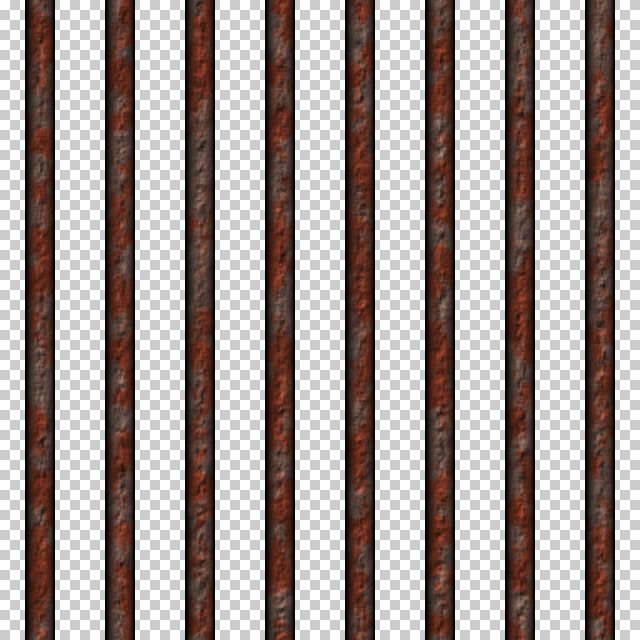
A WebGL 1 fragment shader for this pattern:

```glsl
precision highp float;
// Eight upright rusty iron bars in front of a fine grey and white checkerboard.
// Wrapping fractal noise gives each bar its own pitted relief and rust patches;
// a rounded profile darkens the bars towards black rims.
uniform vec2 u_resolution;

float hash(vec2 p) {
  return fract(sin(dot(p, vec2(127.1, 311.7))) * 4375.85);
}

// Value noise on a lattice that wraps after `period` cells.
float noise(vec2 p, vec2 period) {
  vec2 i = floor(p), f = fract(p);
  f = f * f * (3.0 - 2.0 * f);
  vec2 a = mod(i, period), b = mod(i + 1.0, period);
  return mix(mix(hash(a), hash(vec2(b.x, a.y)), f.x),
             mix(hash(vec2(a.x, b.y)), hash(b), f.x), f.y);
}

// Fractal noise over the unit square, seamless on all sides.
float fbm(vec2 uv, vec2 period) {
  float sum = 0.0, amplitude = 0.5;
  for (int i = 0; i < 4; i++) {
    sum += amplitude * noise(uv * period, period);
    period *= 2.0;
    amplitude *= 0.55;
  }
  return sum;
}

// Antialiased square wave: -1 in even cells, +1 in odd ones.
vec2 squareWave(vec2 x, vec2 pixel) {
  vec2 edge = abs(mod(x + 0.5, 2.0) - 1.0) - 0.5;
  return clamp(2.0 * edge / pixel, -1.0, 1.0);
}

vec3 checkerboard(vec2 uv) {
  vec2 wave = squareWave(uv * 64.0, 64.0 / u_resolution);
  return vec3(0.9 - 0.1 * wave.x * wave.y);
}

float relief(vec2 uv) {
  return fbm(uv, vec2(96.0, 80.0));
}

// Rusted metal at uv; across runs from -1 to 1 over the width of the bar.
vec3 rustyBar(vec2 uv, float across) {
  // Pits lit from the upper left, strongest along the middle
  vec2 shift = vec2(-0.0016, 0.0018);
  float slope = relief(uv - shift) - relief(uv + shift);
  float middle = exp(-4.5 * (across - 0.08) * (across - 0.08));
  float bump = 1.0 + slope * (0.25 + 1.75 * middle);

  // Red rust mixed with patches of grey-brown scale
  float patches = fbm(uv + 0.37, vec2(40.0, 28.0));
  float grain = noise(uv * 256.0, vec2(256.0));
  float scale = smoothstep(0.38, 0.68, patches + 0.16 * (grain - 0.5));
  vec3 metal = mix(vec3(0.39, 0.17, 0.11), vec3(0.36, 0.28, 0.25), scale);
  metal *= 0.86 + 0.28 * noise(uv * vec2(64.0, 48.0), vec2(64.0, 48.0));

  // Rounded profile, a little brighter right of centre
  float profile = 1.0 - pow(abs(across - 0.06), 2.2);
  float rim = 1.0 - smoothstep(0.78, 0.97, abs(across));
  return metal * max(bump, 0.2) * max(profile, 0.0) * mix(0.15, 1.06, rim);
}

void main() {
  vec2 uv = gl_FragCoord.xy / u_resolution;
  float offset = (fract(uv.x * 8.0) - 0.5) / 8.0;
  float halfWidth = 0.0234;
  float pixel = 1.0 / u_resolution.x;
  float cover = clamp((halfWidth - abs(offset)) / pixel + 0.5, 0.0, 1.0);
  vec3 bar = rustyBar(uv, clamp(offset / halfWidth, -1.0, 1.0));
  gl_FragColor = vec4(mix(checkerboard(uv), bar, cover), 1.0);
}
```
